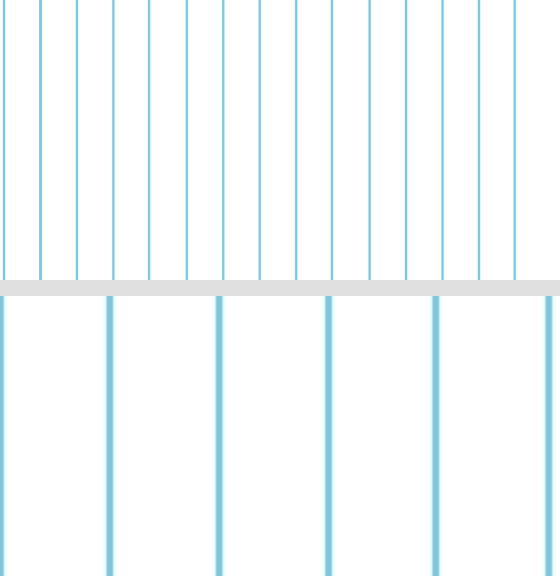
Top, the full canvas; bottom, a detail of the centre.
This pattern is drawn by a WebGL 1 fragment shader. Its source:

```glsl
precision highp float;

uniform vec2 u_resolution;

const int LINE_COUNT = 15;
const float LINES_PER_GROUP = 5.0;
const float FIRST_LINE = 0.0072;
const float LINE_PITCH = 0.0651;
const float GROUP_PITCH = 0.3264;
const float LAST_LINE_NUDGE = 0.0013;
const float LINE_HALF_WIDTH = 0.0020;
const float BROAD_EXTRA = 0.0005;
const float HALO_HALF_WIDTH = 0.0040;

const vec3 PAPER = vec3(1.0);
const vec3 HALO = vec3(0.92, 1.0, 1.0);
const vec3 INK = vec3(0.51, 0.77, 0.85);

// Lines come in groups of five; the last of each sits slightly to the left.
float lineCenter(float index) {
  float group = floor((index + 0.5) / LINES_PER_GROUP);
  float member = index - group * LINES_PER_GROUP;
  float nudge = LAST_LINE_NUDGE * step(LINES_PER_GROUP - 1.5, member);
  return FIRST_LINE + group * GROUP_PITCH + member * LINE_PITCH - nudge;
}

// The second line is a little broader than the rest.
float lineHalfWidth(float index) {
  return LINE_HALF_WIDTH + BROAD_EXTRA * (1.0 - step(0.5, abs(index - 1.0)));
}

float band(float dist, float halfWidth, float softness) {
  return 1.0 - smoothstep(halfWidth - softness, halfWidth + softness, dist);
}

void main() {
  float x = gl_FragCoord.x / u_resolution.x;
  float softness = max(0.0010, 0.7 / u_resolution.x);

  float halo = 0.0;
  float ink = 0.0;
  for (int i = 0; i < LINE_COUNT; i++) {
    float index = float(i);
    float dist = abs(x - lineCenter(index));
    halo = max(halo, band(dist, HALO_HALF_WIDTH, softness));
    ink = max(ink, band(dist, lineHalfWidth(index), softness));
  }

  // Pale fringe first, then the solid stroke.
  vec3 color = mix(PAPER, HALO, halo);
  color = mix(color, INK, ink);
  gl_FragColor = vec4(color, 1.0);
}
```
